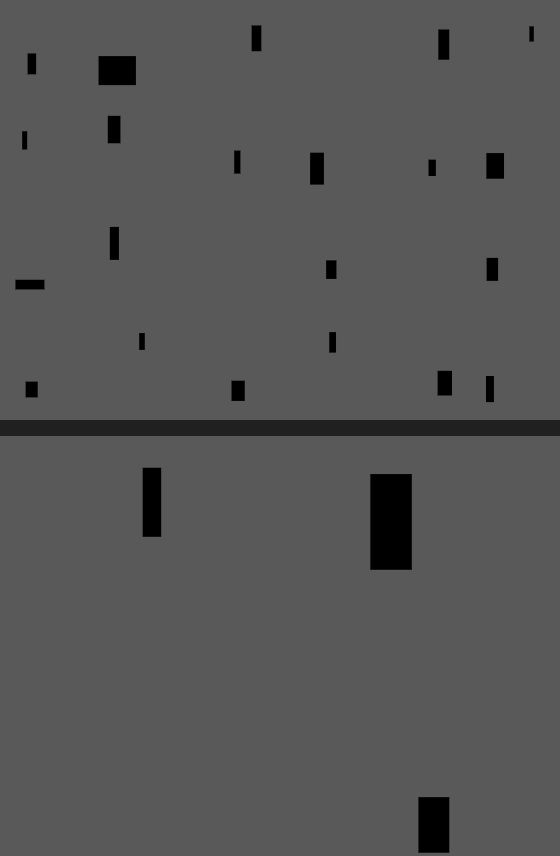
Top, the full canvas; bottom, a detail of the centre.
Reproduce this pattern procedurally as a Shadertoy shader.

```glsl
// Small black upright blocks scattered thinly over a flat grey field.
// Each cell of a coarse grid holds one jittered box; a shuffled rank per cell
// sets its size, so the mix of slim, square and broad blocks stays fixed.

vec2 hash22(vec2 p) {
    vec3 q = fract(p.xyx * vec3(0.1031, 0.1030, 0.0973));
    q += dot(q, q.yzx + 33.33);
    return fract((q.xx + q.yz) * q.zy);
}

float boxDistance(vec2 p, vec2 halfSize) {
    vec2 d = abs(p) - halfSize;
    return length(max(d, 0.0)) + min(max(d.x, d.y), 0.0);
}

// Width and height of a block, as fractions of the canvas height
vec2 blockSize(float rank) {
    if (rank > 19.5) return vec2(0.089, 0.069);   // one large block
    if (rank > 18.5) return vec2(0.069, 0.023);   // one lying bar
    if (rank > 17.5) return vec2(0.042, 0.061);   // one stout block
    float spread = min(0.045, 0.007 + 0.005 * rank);
    return vec2(0.0105 + 0.0014 * rank, 0.036 + spread * fract(rank * 0.618));
}

void mainImage(out vec4 fragColor, in vec2 fragCoord) {
    vec2 grid = vec2(6.0, 4.0);
    vec2 cellSize = vec2(iResolution.x / iResolution.y, 1.0) / grid;
    vec2 p = fragCoord / iResolution.xy * grid;
    vec2 cell = floor(p);

    // Shuffle the 24 cells into ranks; the top three ranks stay empty
    float rank = mod(13.0 + 13.0 * cell.x + 6.0 * cell.y, 24.0);

    // Jitter the block while keeping it inside its cell
    vec2 centre = 0.5 + (hash22(cell + 7.0) - 0.5) * 0.56;
    vec2 local = (p - cell - centre) * cellSize;

    // Crisp edge, one pixel wide
    float d = boxDistance(local, 0.5 * blockSize(rank));
    float ink = clamp(0.5 - d * iResolution.y, 0.0, 1.0) * step(rank, 20.5);

    vec3 grey = vec3(0.35);
    vec3 black = vec3(0.0);
    fragColor = vec4(mix(grey, black, ink), 1.0);
}
```
